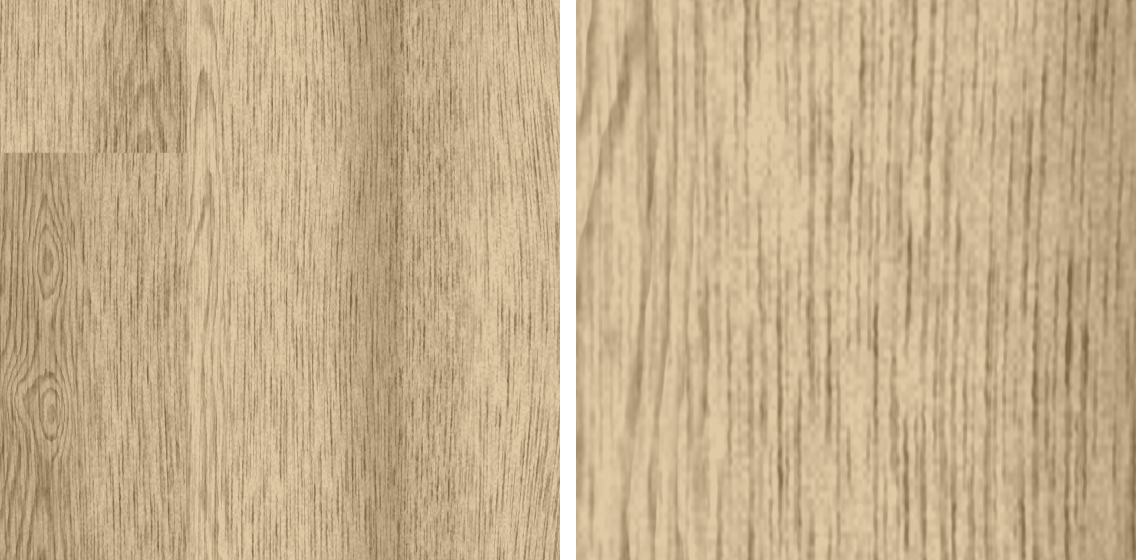
Left: the whole. Right: its middle third, enlarged.
This texture is drawn by a WebGL 2 fragment shader. Its source:

```glsl
#version 300 es
precision highp float;
// Pale oak floor boards with fine pores, arched growth rings and soft knots.

uniform vec2 u_resolution;
out vec4 fragColor;

const vec3 DARK_OAK = vec3(0.58, 0.49, 0.36);
const vec3 PALE_OAK = vec3(0.85, 0.76, 0.62);
const float SIDE_SEAM = 0.333;
const float END_JOINT = 0.727;

float hash(vec2 p) {
  vec3 q = fract(vec3(p.xyx) * vec3(0.1031, 0.1030, 0.0973));
  q += dot(q, q.yzx + 33.33);
  return fract((q.x + q.y) * q.z);
}

float noise(vec2 p) {
  vec2 cell = floor(p);
  vec2 f = fract(p);
  f = f * f * (3.0 - 2.0 * f);
  float low = mix(hash(cell), hash(cell + vec2(1, 0)), f.x);
  float high = mix(hash(cell + vec2(0, 1)), hash(cell + vec2(1, 1)), f.x);
  return mix(low, high, f.y);
}

// Soft band that rises around a and falls around b
float band(float x, float a, float b, float softA, float softB) {
  return smoothstep(a - softA, a + softA, x) * (1.0 - smoothstep(b - softB, b + softB, x));
}

// One thin pore line per column, broken into dashes along its length
float poreLines(vec2 p, float columns, float dashes, float seed) {
  float u = p.x * columns;
  float column = floor(u);
  float shift = 0.36 * (hash(vec2(column, seed)) - 0.5);
  float offset = abs(u - column - 0.5 - shift);
  float along = p.y * dashes + 40.0 * hash(vec2(seed, column));
  float strength = smoothstep(0.3, 0.7, noise(vec2(column * 3.0 + seed, along)));
  float crumble = 0.55 + 0.9 * noise(vec2(column * 5.0 + seed, along * 6.0));
  return strength * crumble * (1.0 - smoothstep(0.06, 0.32, offset));
}

// Fine vertical fibres, centred on zero, crossed by sharp dark pores
float fibres(vec2 p, float seed, float stretch) {
  float bend = 0.014 * noise(p * vec2(5.0, 2.5) + seed) + 0.0014 * noise(p * vec2(30.0, 14.0) + seed);
  float ragged = 0.0010 * noise(p * vec2(200.0, 150.0) + seed);
  vec2 q = p + vec2(bend + ragged, 0.0);
  float wide = poreLines(q, 104.0, 15.0 * stretch, seed) - 0.18;
  float fine = poreLines(q, 167.0, 27.0 * stretch, seed + 5.0) - 0.18;
  float thin = noise(q * vec2(230.0, 24.0 * stretch) + seed) - 0.5;
  float speck = noise(p * vec2(390.0, 250.0) + seed) - 0.5;
  return 0.26 * thin + 0.36 * speck - 0.46 * wide - 0.42 * fine;
}

// Ring count growing sideways from a heart line and climbing into arches
float archPhase(vec2 p, float heart, float count, float rise, float seed) {
  float wander = 0.04 * (noise(vec2(seed, p.y * 3.0)) - 0.5);
  float side = length(vec2(p.x - heart - wander, 0.016));
  float wobble = 3.2 * noise(p * vec2(14.0, 1.8) + seed) + 0.5 * noise(p * vec2(50.0, 8.0) + seed);
  float ragged = 0.26 * noise(p * vec2(220.0, 50.0) + seed);
  return count * side + rise * p.y + wobble + ragged;
}

// Late wood: each ring darkens slowly and ends quickly
float ringLine(float phase) {
  float r = fract(phase);
  return smoothstep(0.4, 0.8, r) * (1.0 - smoothstep(0.86, 1.0, r));
}

// Rings broken up by the fibres running through them
float rings(vec2 p, float phase, float seed) {
  float broken = 0.4 + 1.1 * noise(p * vec2(210.0, 50.0) + seed);
  return (ringLine(phase) - 0.28) * broken;
}

float knotBump(vec2 p, vec2 centre, vec2 size) {
  vec2 d = (p - centre) / size;
  return exp(-dot(d, d));
}

// Each board returns a tone: 0 is dark oak, 1 is pale oak
float upperBoard(vec2 p) {
  float x = p.x + 0.03 * (noise(p * vec2(4.0, 5.0)) - 0.5);
  float heartwood = smoothstep(0.13, 0.22, x);
  float phase = archPhase(p, 0.272, 55.0, 5.0, 4.0);
  float tone = 0.80 - 0.31 * heartwood;
  return tone - mix(0.06, 0.36, heartwood) * rings(p, phase, 4.0) + 0.9 * fibres(p, 11.0, 1.0);
}

float knottyBoard(vec2 p) {
  float x = p.x + 0.03 * (noise(p * vec2(4.0, 5.0) + 7.0) - 0.5);
  float heartwood = 1.0 - smoothstep(0.08, 0.18, x);
  float knots = 0.0;
  for (int i = 0; i < 3; i++) {
    float k = float(i);
    vec2 centre = vec2(0.097 - 0.033 * k * (k - 1.0), 0.535 - 0.27 * min(k, 1.0) + 0.03 * max(k - 1.0, 0.0));
    knots += knotBump(p, centre, vec2(0.034, 0.068) * (1.0 - 0.12 * k));
  }
  float phase = archPhase(p, 0.09, 38.0, 4.0, 9.0) - 2.4 * knots;
  float tone = 0.65 - 0.23 * heartwood + 0.10 * knots;
  float fleck = fibres(p, 23.0, 1.0) * mix(1.0, 0.65, heartwood);
  return tone - mix(0.06, 0.50, heartwood) * rings(p, phase, 9.0) + fleck;
}

float wideBoard(vec2 p) {
  float x = p.x + 0.03 * (noise(p * vec2(3.0, 2.5) + 3.0) - 0.5);
  float darkBand = band(x, 0.61, 0.715, 0.055, 0.014);
  float midBand = band(x, 0.70, 0.82, 0.02, 0.03);
  float arches = 1.0 - smoothstep(0.38, 0.43, x);
  float shortGrain = band(x, 0.68, 0.84, 0.04, 0.04);
  float lean = 0.03 * smoothstep(0.78, 1.0, p.x) * sin(3.5 * p.y);
  vec2 q = p - vec2(lean, 0.0);
  float phase = archPhase(q, 0.362, 58.0, 2.5, 15.0);
  float tone = 0.84 - 0.38 * darkBand - 0.21 * midBand - 0.08 * smoothstep(0.92, 1.0, x);
  float ringDepth = mix(0.07, 0.50, arches);
  float grain = mix(fibres(q, 37.0, 1.0), fibres(q, 41.0, 2.0), shortGrain);
  return tone - ringDepth * rings(q, phase, 15.0) + grain * mix(1.0, 0.6, arches);
}

void main() {
  vec2 p = gl_FragCoord.xy / u_resolution;
  vec2 pixel = 1.0 / u_resolution;

  // Boards meet at crisp but smoothed joints
  float above = smoothstep(-pixel.y, pixel.y, p.y - END_JOINT);
  float right = smoothstep(-pixel.x, pixel.x, p.x - SIDE_SEAM);
  float tone = mix(mix(knottyBoard(p), upperBoard(p), above), wideBoard(p), right);

  // Broad cloudy shading across the floor
  tone += 0.10 * (noise(p * vec2(7.0, 4.0) + 50.0) - 0.5);
  fragColor = vec4(mix(DARK_OAK, PALE_OAK, clamp(tone, -0.3, 1.1)), 1.0);
}
```
